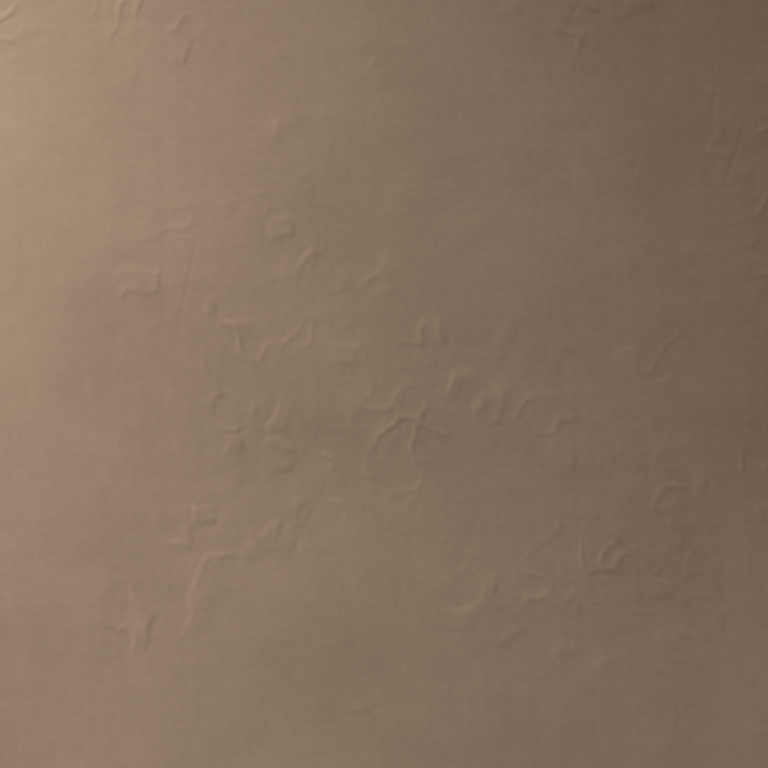
Write a WebGL 1 fragment shader that draws this texture.

```glsl
precision highp float;
// Draws a smooth brown plaster wall, lit from the upper left, with creased patches and faint scratches.

uniform vec2 u_resolution;

const vec3 SHADE_COLOR = vec3(0.443, 0.368, 0.308);
const vec3 LIGHT_COLOR = vec3(0.624, 0.536, 0.450);
const vec2 LIGHT_DIR = vec2(-0.70, 0.71);
const float LIGHT_STEP = 0.0035;    // distance between the two relief samples
const float RELIEF = 0.62;          // contrast of the embossed surface
const float BUMP_SCALE = 19.0;
const float BUMP_HEIGHT = 0.62;
const float CREASE_SCALE = 32.0;
const float CREASE_HEIGHT = 0.40;
const float PATCH_SCALE = 6.5;
const float SCRATCH_COUNT = 11.0;
const float SCRATCH_WIDTH = 0.0032;
const float SCRATCH_DEPTH = 0.16;
const float MOTTLE = 0.26;
const float MOTTLE_SCALE = 7.0;
const float WEAVE = 0.032;
const float GRAIN = 0.075;

float hash(vec2 p) {
  return fract(sin(dot(p, vec2(127.1, 311.7))) * 43758.5453);
}

float noise(vec2 p) {
  vec2 i = floor(p);
  vec2 f = fract(p);
  f = f * f * f * (f * (f * 6.0 - 15.0) + 10.0);
  float low = mix(hash(i), hash(i + vec2(1.0, 0.0)), f.x);
  float high = mix(hash(i + vec2(0.0, 1.0)), hash(i + vec2(1.0, 1.0)), f.x);
  return mix(low, high, f.y);
}

float fbm(vec2 p) {
  float sum = 0.0;
  float weight = 0.5;
  for (int i = 0; i < 4; i++) {
    sum += weight * noise(p);
    p = mat2(1.6, 1.2, -1.2, 1.6) * p + 7.3;
    weight *= 0.48;
  }
  return sum;
}

// Cover of the scattered rough patches, from 0 to 1.
float roughness(vec2 p) {
  return smoothstep(0.42, 0.72, fbm(p * PATCH_SCALE + 3.7));
}

// Short, soft wrinkles, broken up by a second noise.
float creases(vec2 p) {
  vec2 warp = vec2(noise(p * 26.0), noise(p * 26.0 + 31.0)) - 0.5;
  vec2 q = mat2(0.88, 0.34, -0.47, 0.94) * (p + 0.025 * warp);
  float ridge = 1.0 - abs(2.0 * noise(q * CREASE_SCALE * vec2(1.2, 0.75)) - 1.0);
  float breaks = smoothstep(0.35, 0.75, noise(p * 30.0 + 57.0));
  return breaks * smoothstep(0.45, 1.0, ridge);
}

// Long, steep trowel marks leaning to the right.
float scratches(vec2 p) {
  float sum = 0.0;
  for (float i = 0.0; i < SCRATCH_COUNT; i++) {
    vec2 center = vec2(hash(vec2(i, 1.3)), hash(vec2(i, 5.9)));
    float angle = mix(0.08, 0.65, hash(vec2(i, 9.1)));
    float span = mix(0.025, 0.075, hash(vec2(i, 14.7)));
    vec2 along = vec2(sin(angle), cos(angle));
    vec2 d = p - center;
    float t = dot(d, along) / span;
    float side = dot(d, vec2(along.y, -along.x)) + 0.006 * (noise(p * 22.0) - 0.5);
    float strength = mix(0.3, 1.0, hash(vec2(i, 21.0)));
    sum += strength * exp(-t * t - side * side / (SCRATCH_WIDTH * SCRATCH_WIDTH));
  }
  return sum;
}

float surfaceHeight(vec2 p) {
  float rough = roughness(p);
  vec2 bent = p + 0.012 * (vec2(noise(p * 15.0 + 5.0), noise(p * 15.0 + 43.0)) - 0.5);
  return BUMP_HEIGHT * mix(0.65, 1.2, rough) * (fbm(bent * BUMP_SCALE) - 0.45)
       + CREASE_HEIGHT * rough * creases(p)
       - SCRATCH_DEPTH * scratches(p);
}

// Broad falloff from the bright left edge to the dark right edge.
float illumination(vec2 uv) {
  float left = mix(0.79, 1.06, smoothstep(0.0, 1.0, uv.y));
  float right = mix(0.13, -0.16, uv.y);
  vec2 fromGlow = uv - vec2(0.0, 0.85);
  return mix(left, right, uv.x) + 0.18 * exp(-dot(fromGlow, fromGlow) * 14.0);
}

void main() {
  vec2 uv = gl_FragCoord.xy / u_resolution;
  vec2 p = gl_FragCoord.xy / u_resolution.y;

  // Emboss the relief; grazing light makes it stronger on the left.
  float slope = surfaceHeight(p - LIGHT_DIR * LIGHT_STEP) - surfaceHeight(p + LIGHT_DIR * LIGHT_STEP);
  float grazing = mix(1.35, 0.65, uv.x);
  float tone = illumination(uv) + RELIEF * grazing * slope;

  // Soft stains, a barely visible weave and fine grain.
  tone += MOTTLE * (fbm(p * MOTTLE_SCALE + 19.0) - 0.45);
  tone += WEAVE * (noise(p * vec2(150.0, 12.0)) + noise(p * vec2(12.0, 150.0)) - 1.0);
  tone += GRAIN * (noise(p * 190.0) - 0.5);

  gl_FragColor = vec4(mix(SHADE_COLOR, LIGHT_COLOR, tone), 1.0);
}
```
